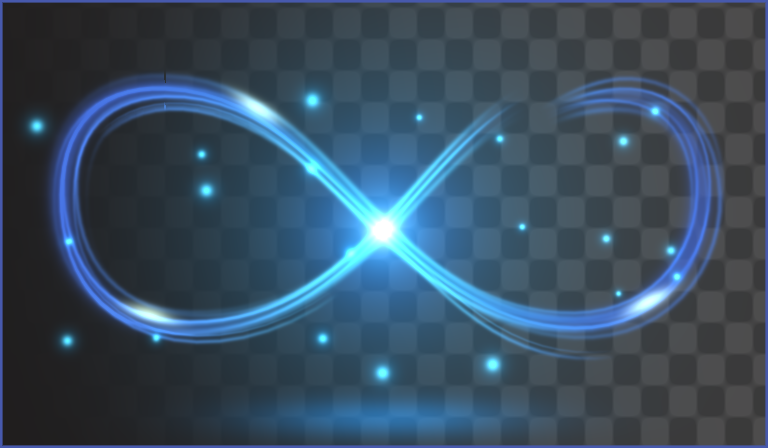
A WebGL 1 fragment shader for this background:

```glsl
precision highp float;
uniform vec2 u_resolution;

const vec2 SIZE = vec2(7.68, 4.48);
const vec2 CENTER = vec2(3.83, 2.18);

float hash(float n) {
  return fract(sin(n * 12.9898) * 43758.547);
}

float gauss(float x, float width) {
  return exp(-x * x / (width * width));
}

// Keeps the nearest point in near: distance, signed distance, path parameter.
void curve(vec2 p, vec2 a, vec2 b, vec2 c, vec2 d, float start, inout vec3 near) {
  vec2 from = a;
  for (int i = 1; i <= 14; i++) {
    float t = float(i) / 14.0, k = 1.0 - t;
    vec2 to = k * k * k * a + 3.0 * k * k * t * b + 3.0 * k * t * t * c + t * t * t * d;
    vec2 dir = to - from, rel = p - from;
    float h = clamp(dot(rel, dir) / dot(dir, dir), 0.0, 1.0);
    float dist = length(rel - dir * h);
    if (dist < near.x) {
      float side = dir.x * rel.y > dir.y * rel.x ? 1.0 : -1.0;
      near = vec3(dist, side * dist, start + (float(i) - 1.0 + h) / 14.0);
    }
    from = to;
  }
}

// Bundle of twisting strands: x is the soft body, y the bright lines.
vec2 ribbon(vec3 near) {
  float s = near.z, wave = sin(0.7854 * (s - 1.0));
  float spread = 0.15 + 0.15 * wave * wave;
  float lines = 0.0;
  for (int i = 0; i < 8; i++) {
    float n = float(i);
    float offset = spread * (n / 7.0 - 0.5 + 0.22 * sin(s * 1.4 + n * 2.1));
    float width = 0.014 + 0.022 * hash(n + 3.0);
    lines += gauss(near.y - offset, width) * (0.45 + 0.4 * sin(s * 1.7 + n * 2.6));
  }
  float body = gauss(near.y - 0.15 * spread, spread * 0.4);
  float ends = smoothstep(0.0, 0.6, s) * (1.0 - smoothstep(8.2, 9.0, s));
  return vec2(body, max(lines, 0.0)) * ends;
}

float tail(vec2 p, vec2 a, vec2 b, vec2 c, vec2 d) {
  vec3 near = vec3(1e3, 0.0, 0.0);
  curve(p, a, b, c, d, 0.0, near);
  float fade = near.z * (1.0 - near.z) * 4.0;
  return fade * (gauss(near.y, 0.022) + 0.5 * gauss(near.y - 0.06, 0.014));
}

// Elongated highlight at a place, turned by an angle.
float flare(vec2 p, vec2 place, float angle) {
  vec2 q = p - place;
  float c = cos(angle), s = sin(angle);
  q = vec2(c * q.x + s * q.y, c * q.y - s * q.x);
  return gauss(q.x, 0.24) * gauss(q.y, 0.07);
}

void main() {
  vec2 p = gl_FragCoord.xy / u_resolution * SIZE;
  float radius = length(p - CENTER);

  // Checkered backdrop, darker to the lower left
  vec2 wave = sin(3.14159 * (p - vec2(4.45, 0.31)) / vec2(0.28, 0.315));
  float checker = clamp(wave.x * wave.y * 8.0, -1.0, 1.0);
  float light = smoothstep(-0.5, 7.0, p.x + 0.25 * (p.y - 2.2));
  vec3 color = mix(vec3(0.125, 0.115, 0.115), vec3(0.265, 0.26, 0.26), light);
  color += checker * 0.036 * light;

  // Central and floor glows
  color += vec3(0.0, 0.17, 0.27) * gauss(radius, 2.0);
  color += vec3(0.02, 0.14, 0.36) * gauss(radius, 0.75);
  vec2 ground = (p - vec2(3.9, 0.3)) / vec2(1.3, 0.19);
  color += vec3(0.0, 0.2, 0.38) * exp(-dot(ground, ground));

  // First half of the loop: upper right, crossing, left turn
  vec3 near = vec3(1e3, 0.0, 0.0);
  vec2 left = vec2(0.66, 2.53), top = vec2(1.65, 3.56), low = vec2(1.9, 1.23);
  curve(p, vec2(5.3, 3.51), vec2(4.8, 3.33), vec2(4.25, 2.63), CENTER, 0.0, near);
  curve(p, CENTER, vec2(3.3, 1.63), vec2(2.7, 1.23), low, 1.0, near);
  curve(p, low, vec2(1.1, 1.23), vec2(0.66, 1.78), left, 2.0, near);
  curve(p, left, vec2(0.66, 3.23), vec2(1.05, 3.56), top, 3.0, near);
  vec2 glow = ribbon(near) * step(near.z, 3.9999) * vec2(mix(0.45, 1.0, smoothstep(1.5, 3.5, near.z)), 1.0);

  // Second half: diagonal, crossing, right turn
  near = vec3(1e3, 0.0, 0.0);
  vec2 base = vec2(5.75, 1.23), right = vec2(7.05, 2.53), crest = vec2(6.2, 3.53);
  curve(p, top, vec2(2.6, 3.56), vec2(3.15, 2.83), CENTER, 4.0, near);
  curve(p, CENTER, vec2(4.4, 1.63), vec2(5.0, 1.23), base, 5.0, near);
  curve(p, base, vec2(6.55, 1.23), vec2(7.05, 1.83), right, 6.0, near);
  curve(p, right, vec2(7.05, 3.18), vec2(6.7, 3.53), crest, 7.0, near);
  curve(p, crest, vec2(5.9, 3.53), vec2(5.65, 3.43), vec2(5.4, 3.31), 8.0, near);
  glow += ribbon(near) * step(4.0001, near.z) * vec2(mix(1.0, 0.4, smoothstep(6.5, 8.0, near.z)), 1.0);

  // Loose strands
  glow.y += tail(p, vec2(3.9, 2.08), vec2(4.6, 1.33), vec2(5.2, 0.8), vec2(6.15, 0.91));
  glow.y += tail(p, vec2(1.03, 3.1), vec2(1.4, 3.5), vec2(2.15, 3.53), vec2(2.95, 2.9));
  glow.y += tail(p, vec2(0.66, 2.0), vec2(1.0, 0.95), vec2(2.3, 0.75), vec2(3.4, 1.55));

  // Ribbon colour: cyan at the crossing, royal blue on the turns
  float heat = gauss(radius, 1.8);
  vec3 tint = mix(vec3(0.26, 0.4, 0.88), vec3(0.22, 0.7, 0.95), heat);
  color = mix(color, tint, clamp(glow.x * 0.65 + glow.y * 0.5, 0.0, 0.95));
  color += vec3(0.12, 0.24, 0.2) * min(glow.y, 1.6) * (0.25 + 0.75 * heat);

  // White highlights
  float shine = flare(p, vec2(2.57, 3.4), -0.55) + flare(p, vec2(1.5, 1.34), -0.3)
    + flare(p, vec2(6.48, 1.46), 0.5);
  color += vec3(0.65, 0.75, 0.6) * shine;
  color += vec3(0.8, 0.6, 0.4) * gauss(radius, 0.14) + vec3(0.1, 0.3, 0.35) * gauss(radius, 0.33);

  // Scattered sparks
  for (int i = 0; i < 21; i++) {
    float n = float(i);
    vec2 jitter = vec2(hash(n + 1.3), hash(n + 47.7));
    vec2 spot = vec2(0.3, 0.75) + (vec2(mod(n, 7.0), floor(n / 7.0)) + jitter) * vec2(1.02, 1.05);
    float size = 0.025 + 0.04 * hash(n + 91.1), dist = length(p - spot);
    color += vec3(0.25, 0.7, 0.8) * gauss(dist, size) + vec3(0.0, 0.16, 0.25) * gauss(dist, size * 2.2);
  }

  // Frame
  vec2 margin = min(p, SIZE - p);
  float frame = 1.0 - smoothstep(0.018, 0.034, min(margin.x, margin.y));
  gl_FragColor = vec4(mix(color, vec3(0.28, 0.35, 0.68), frame), 1.0);
}
```
